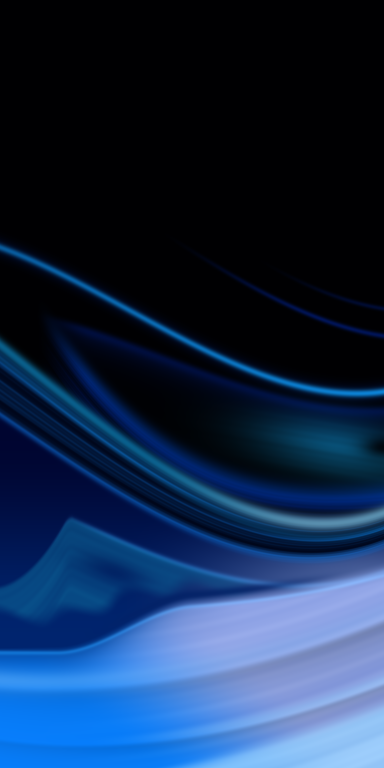
A WebGL 1 fragment shader for this background:

```glsl
precision highp float;
// Silky blue ribbons flowing from black down into azure and lavender folds.
uniform vec2 u_resolution;

const vec3 NAVY = vec3(0.0, 0.07, 0.30);
const vec3 TEAL = vec3(0.04, 0.40, 0.58);
const vec3 STEEL = vec3(0.38, 0.60, 0.72);
const vec3 AZURE = vec3(0.03, 0.50, 1.0);
const vec3 LAVENDER = vec3(0.56, 0.64, 0.90);
const vec3 ICE = vec3(0.60, 0.83, 1.0);

// Cubic through four heights, evenly spaced across the width.
float curve(float x, vec4 h) {
  float t = 3.0 * x, a = 1.0 - t, b = 2.0 - t, c = 3.0 - t;
  return dot(h, vec4(a * b * c / 6.0, t * b * c / 2.0, -t * a * c / 2.0, t * a * b / 6.0));
}

float band(float d, float width) {
  return exp(-d * d / (width * width));
}

float below(float d, float soft) {
  return smoothstep(-soft, soft, d);
}

// One-sided glow: crisp on the upper side, fading downwards.
float fold(float d, float soft, float fade) {
  return below(d, soft) * exp(-max(d, 0.0) / fade);
}

float smoothMin(float a, float b, float k) {
  float h = clamp(0.5 + 0.5 * (b - a) / k, 0.0, 1.0);
  return mix(b, a, h) - k * h * (1.0 - h);
}

// Layered sines give fine threads across a ribbon.
float threads(float f, float x) {
  float s = 0.0, amp = 0.5, freq = 17.0;
  for (int i = 0; i < 4; i++) {
    s += amp * sin(freq * f + 2.0 * x + freq);
    freq *= 1.83;
    amp *= 0.66;
  }
  return clamp(0.5 + 0.45 * s, 0.0, 1.0);
}

// Dark upper half: thin arcs, the long ribbon and the hollow leaf.
vec3 upperRibbons(float x, float y) {
  float arc = curve(x, vec4(0.82, 0.726, 0.624, 0.5625)) - y;
  float faintArc = curve(x, vec4(0.90, 0.78, 0.664, 0.598)) - y;
  float ribbon = curve(x, vec4(0.678, 0.597, 0.515, 0.490)) - y;
  float leafTop = curve(x, vec4(0.598, 0.551, 0.491, 0.466)) - y;
  float leafBase = curve(x, vec4(0.685, 0.456, 0.3645, 0.3555)) - y;
  vec3 col = vec3(0.0, 0.0, 0.006);
  col += NAVY * band(arc, 0.0035) * smoothstep(0.4, 0.85, x) * 1.1;
  col += NAVY * band(faintArc, 0.003) * smoothstep(0.65, 1.0, x) * 0.65;
  col += TEAL * band(ribbon, 0.0048) * (0.8 + 0.4 * x);
  col += NAVY * band(ribbon, 0.012) * 0.45;

  float leaf = smoothstep(0.09, 0.24, x);
  col += NAVY * leaf * (0.75 * fold(leafTop, 0.009, 0.018) + 0.35 * band(leafTop, 0.006));
  col += vec3(0.0, 0.13, 0.36) * leaf * band(leafBase, 0.015) * 0.9;
  col += NAVY * leaf * below(leafBase, 0.01) * (0.25 + 0.5 * threads(leafBase * 14.0, x));

  // Glow caught in the leaf, with a dark eye at the border.
  vec2 g = vec2((x - 0.89) / 0.23, (y - 0.416 + 0.08 * (x - 0.89)) / 0.036);
  vec2 eye = vec2((x - 1.0) / 0.055, (y - 0.418) / 0.014);
  float glow = exp(-dot(g, g)) * (1.0 - 0.9 * exp(-dot(eye, eye)));
  return col + vec3(0.03, 0.30, 0.43) * glow * (0.85 + 0.25 * threads(g.y * 0.25, x));
}

// Middle sheet: navy depth, teal crest with a hollow, and mist at the right.
vec3 middleSheet(float x, float y, float rim) {
  vec3 col = mix(vec3(0.0, 0.02, 0.19), vec3(0.0, 0.14, 0.43), 1.0 - smoothstep(0.17, 0.43, y));
  float mist = smoothstep(0.3, 1.0, x) * (1.0 - smoothstep(0.23, 0.34, y));
  col = mix(col, vec3(0.40, 0.48, 0.70), 0.85 * mist);

  float slope = curve(x, vec4(0.37, 0.292, 0.2415, 0.255));
  float crest = smoothMin(slope, 0.235 + 0.12 * x + 2.2 * x * x, 0.014) - y;
  float lower = 0.200 + 0.035 * smoothstep(0.15, 0.42, x) + 0.008 * sin(34.0 * x + 40.0 * y);
  float body = below(crest, 0.004) * smoothstep(lower - 0.012, lower + 0.012, y);
  vec2 h = vec2((x - 0.30) / 0.10, (y - 0.254 + 0.16 * (x - 0.30)) / 0.017);
  body *= 1.0 - 0.85 * exp(-dot(h, h));
  body *= 0.65 + 0.35 * threads(crest * 5.0, x);
  col = mix(col, vec3(0.04, 0.36, 0.57), 0.8 * body * (1.0 - smoothstep(0.35, 0.9, x)));
  col += vec3(0.08, 0.22, 0.28) * band(crest, 0.004) * smoothstep(0.1, 0.3, x) * 0.7;
  float seam = band(rim + 0.011, 0.006) * smoothstep(0.2, 0.45, x) * (1.0 - smoothstep(0.6, 0.95, x));
  return mix(col, vec3(0.01, 0.13, 0.40), 0.8 * seam);
}

// Bright base: azure at the left, lavender at the right, crossed by folds.
vec3 brightBase(float x, float y, float rim) {
  vec3 col = mix(AZURE, LAVENDER, smoothstep(0.15, 0.75, x + 2.5 * (y - 0.1)));
  float upperFold = curve(x, vec4(0.102, 0.105, 0.135, 0.190)) - y;
  float lowerFold = curve(x, vec4(0.035, 0.030, 0.056, 0.108)) - y;
  float iceFold = curve(x, vec4(-0.05, -0.018, 0.025, 0.080)) - y;
  float left = 1.0 - smoothstep(0.2, 0.65, x);
  col = mix(col, vec3(0.02, 0.27, 0.60), left * exp(-max(rim, 0.0) / 0.025));
  col = mix(col, ICE, 0.35 * band(upperFold + 0.012, 0.014) * (1.0 - 0.5 * x));
  col *= 1.0 - (0.08 + 0.2 * x) * fold(upperFold, 0.006, 0.03);
  col = mix(col, ICE, 0.4 * band(lowerFold + 0.006, 0.008) * smoothstep(0.2, 0.7, x));
  col *= 1.0 - (0.1 + 0.12 * x) * fold(lowerFold, 0.004, 0.018);
  col = mix(col, ICE, 0.75 * below(iceFold, 0.012));
  float grain = threads(upperFold * 5.0, x) - 0.5;
  col += vec3(0.08, 0.07, 0.04) * grain * smoothstep(0.1, 0.6, x);
  return col + vec3(0.04, 0.14, 0.16) * band(rim - 0.004, 0.003);
}

void main() {
  vec2 p = gl_FragCoord.xy / u_resolution;
  float x = p.x, y = p.y;
  float sweepTop = curve(x, vec4(0.551, 0.422, 0.333, 0.332));
  float sweepBase = curve(x, vec4(0.460, 0.351, 0.280, 0.290));
  float rim = 0.154 + 0.055 * smoothstep(0.15, 0.5, x) + 0.046 * x * x * x - y;

  vec3 col = upperRibbons(x, y);

  // Threaded sweep between its bright upper edge and softer lower edge.
  float f = (sweepTop - y) / (sweepTop - sweepBase);
  vec3 sweep = mix(NAVY * 0.35, vec3(0.02, 0.21, 0.44), pow(threads(f * 0.9, x), 2.0));
  col = mix(col, sweep, below(sweepTop - y, 0.006));
  col = mix(col, middleSheet(x, y, rim), below(sweepBase - y, 0.010));
  col += vec3(0.02, 0.18, 0.32) * band(sweepBase - y, 0.005) * 0.8;
  vec3 edge = mix(TEAL, STEEL, smoothstep(0.35, 0.85, x));
  col = mix(col, edge, 0.92 * band(sweepTop - y, 0.009));
  col += TEAL * 0.35 * band(sweepTop - y - 0.018, 0.006);

  col = mix(col, brightBase(x, y, rim), below(rim, 0.003 + 0.012 * x));
  gl_FragColor = vec4(clamp(col, 0.0, 1.0), 1.0);
}
```
